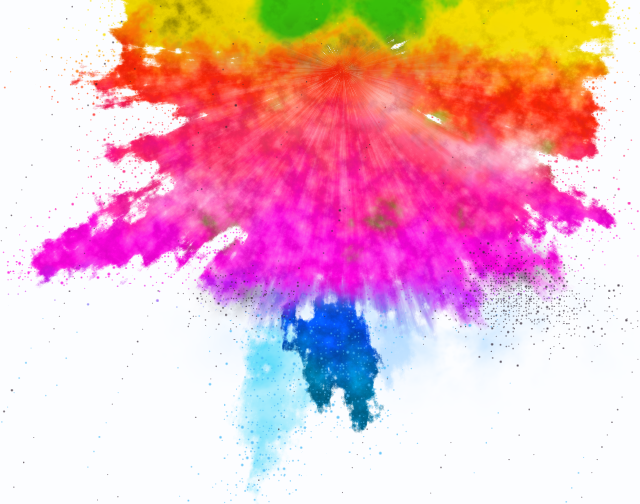
Write a WebGL 1 fragment shader that draws this background.

```glsl
precision highp float;
// A burst of coloured powder on white: tapered lobes are blended into a plume,
// roughened by smooth cellular noise and tinted by a warped vertical ramp.
// Cool dust hangs underneath; jittered grids scatter fine grains around it.
uniform vec2 u_resolution;

const vec3 PAPER = vec3(.99, .993, 1.);
const vec3 GREEN = vec3(.22, .75, .04);
const vec3 YELLOW = vec3(.97, .87, 0.);
const vec3 ORANGE = vec3(1., .48, .02);
const vec3 RED = vec3(1., .15, .03);
const vec3 SALMON = vec3(1., .5, .53);
const vec3 ROSE = vec3(.99, .12, .36);
const vec3 PINK = vec3(1., .06, .62);
const vec3 MAGENTA = vec3(.99, .02, .87);
const vec3 VIOLET = vec3(.78, .12, .98);
const vec3 LAVENDER = vec3(.43, .36, .9);
const vec3 BLUE = vec3(.02, .32, .92);
const vec3 TEAL = vec3(0., .47, .66);
const vec3 CYAN = vec3(.36, .86, .98);
const vec3 ICE = vec3(.66, .84, 1.);
const vec3 ASH = vec3(.45, .42, .48);
const vec3 SOOT = vec3(.2, .15, .2);
const vec2 BURST = vec2(.68, .86); // origin of the radial fibres
const float ASPECT = 1.2673;
const float BLEND = .03;           // softness of joins between lobes
const float ROUGHNESS = .13;       // raggedness of the outline

vec2 hash2(vec2 p) {
  p = vec2(dot(p, vec2(127.1, 311.7)), dot(p, vec2(269.5, 183.3)));
  return fract(sin(p) * 43758.5);
}

// Smooth cellular noise: a Gaussian puff at one random point per cell
float puffs(vec2 p) {
  vec2 cell = floor(p);
  float sum = -.52;
  for (int j = -1; j <= 1; j++)
    for (int i = -1; i <= 1; i++) {
      vec2 c = cell + vec2(float(i), float(j)), d = c + hash2(c) - p;
      sum += exp(-6. * dot(d, d));
    }
  return sum;
}

float clouds(vec2 p) {
  float sum = 0., amp = .5;
  for (int i = 0; i < 5; i++) {
    sum += amp * puffs(p);
    p = mat2(1.6, 1.2, -1.2, 1.6) * p + 7.3;
    amp *= .55;
  }
  return sum;
}

// Distance to a capsule from ends.xy to ends.zw, radius ra to rb
float lobe(vec2 p, vec4 ends, float ra, float rb) {
  vec2 a = p - ends.xy, b = ends.zw - ends.xy;
  float t = clamp(dot(a, b) / dot(b, b), 0., 1.);
  return length(a - b * t) - mix(ra, rb, t);
}

float join(float a, float b) {
  float h = max(BLEND - abs(a - b), 0.);
  return min(a, b) - h * h * .25 / BLEND;
}

float glow(vec2 p, float x, float y, float rx, float ry) {
  vec2 d = (p - vec2(x, y)) / vec2(rx, ry);
  return exp(-dot(d, d));
}

float plume(vec2 p) {
  float d = lobe(p, vec4(.36, 1., 1.09, 1.), .13, .13);
  d = join(d, lobe(p, vec4(.38, .84, 1.08, .83), .075, .09));
  d = join(d, lobe(p, vec4(.42, .83, .17, .85), .065, .012));
  d = join(d, lobe(p, vec4(1., .8, 1.08, .75), .1, .09));
  d = join(d, lobe(p, vec4(.5, .67, .9, .66), .18, .18));
  d = join(d, lobe(p, vec4(.45, .7, .24, .69), .08, .012));
  d = join(d, lobe(p, vec4(.55, .6, .04, .47), .1, .004));
  d = join(d, lobe(p, vec4(.5, .62, .22, .58), .08, .02));
  d = join(d, lobe(p, vec4(.95, .64, 1.205, .568), .08, .008));
  d = join(d, lobe(p, vec4(.85, .55, 1.07, .48), .1, .03));
  d = join(d, lobe(p, vec4(.8, .52, .94, .4), .09, .012));
  return join(d, lobe(p, vec4(.47, .5, .78, .5), .07, .09));
}

vec3 ramp(float h) {
  vec3 c = mix(ORANGE, YELLOW, smoothstep(.86, .93, h));
  c = mix(RED, c, smoothstep(.8, .87, h));
  c = mix(ROSE, c, smoothstep(.72, .8, h));
  c = mix(PINK, c, smoothstep(.61, .7, h));
  c = mix(MAGENTA, c, smoothstep(.52, .62, h));
  return mix(VIOLET, c, smoothstep(.38, .46, h));
}

// Round grains; density is the chance that a cell holds one
float grains(vec2 p, float scale, float density) {
  p *= scale;
  vec2 cell = floor(p), pick = hash2(cell + 41.);
  float d = length(p - cell - .3 - .4 * hash2(cell)) - .07 - .2 * pick.y * pick.y;
  float aa = scale / u_resolution.y;
  return step(pick.x, density) * smoothstep(aa, -aa, d);
}

void main() {
  vec2 p = gl_FragCoord.xy / u_resolution * vec2(ASPECT, 1.);
  // Cloud texture, and fibres along rays from the burst
  vec2 swirl = .012 * sin(p.yx * 17. + 2. * sin(p * 11.)), ray = p - BURST;
  float cloud = clouds((p + swirl) * 7.), fine = clouds(p * 24. + 3.);
  float fibre = clouds(vec2(atan(ray.x, -ray.y) * 12., length(ray) * 5.));
  float rough = ROUGHNESS * (.4 * cloud + .35 * fibre + .3 * fine);

  // Cool dust
  vec3 col = mix(PAPER, ICE, glow(p, .8, .35, .26, .09) * clamp(.3 + cloud, 0., 1.));
  float cyan = lobe(p, vec4(.56, .29, .49, .03), .08, .012) + rough;
  col = mix(col, CYAN, smoothstep(.015, -.04, cyan) * clamp(.68 + .7 * cloud, 0., 1.));
  float wisp = lobe(p, vec4(.78, .34, .77, .25), .055, .02) + rough;
  col = mix(col, ICE, .6 * smoothstep(.01, -.03, wisp));
  float veil = lobe(p, vec4(.53, .42, .8, .42), .065, .07) + rough * 1.5;
  col = mix(col, LAVENDER, smoothstep(.02, -.06, veil) * clamp(.65 + cloud + fine, 0., 1.));
  float blue = lobe(p, vec4(.66, .34, .71, .19), .08, .03) + rough;
  vec3 deep = mix(TEAL, BLUE, smoothstep(.22, .36, p.y + .1 * cloud)) * (1. + .5 * fine);
  col = mix(col, deep, smoothstep(.008, -.012, blue) * smoothstep(.46, .37, p.y));
  float ash = glow(p, .47, .43, .05, .04) + glow(p, 1.03, .46, .05, .04);
  col = mix(col, ASH, ash * clamp(.4 + 1.5 * fine, 0., .8));

  // Warm powder: ramp, green crown, pale clouds and streaks
  float bend = .25 * ray.x * abs(ray.x) * smoothstep(.6, .75, p.y);
  vec3 powder = ramp(p.y + bend + .11 * cloud + .03 * fine);
  float crown = glow(p, .75, 1.01, .17, .09) + glow(p, .57, .98, .06, .06);
  powder = mix(powder, GREEN, smoothstep(.25, .8, crown + .7 * cloud));
  float dusk = glow(p, .68, .9, .2, .05) + glow(p, .36, .97, .08, .06);
  powder *= 1. - dusk * clamp(.16 + .6 * fine, 0., .4);
  powder = mix(powder, SALMON, glow(p, .66, .76, .16, .1) * clamp(.5 + 1.2 * cloud, 0., .8));
  float streak = lobe(p, vec4(.76, .8, .93, .69), .01, .02) + rough;
  float pale = .1 + .35 * fine + .25 * fibre + .5 * smoothstep(.05, -.02, streak)
    + .75 * glow(p, 1.04, .69, .06, .045) + .35 * glow(p, .38, .61, .13, .05);
  powder = mix(powder, PAPER, clamp(pale, 0., .85) * smoothstep(.96, .82, p.y));
  powder *= 1. + .22 * min(fine, 0.);

  // Plume edge, softer at its lower middle
  float dist = plume(p);
  float soft = mix(.012, .04, smoothstep(.53, .42, p.y) * smoothstep(.35, .48, p.x));
  col = mix(col, powder, smoothstep(soft, -soft, dist + rough));

  // Coloured grains near the edges, then soot
  float warm = smoothstep(.36, .44, p.y);
  float near = .28 * exp(-32. * max(dist, 0.)) * step(0., dist + rough);
  float cool = .2 * exp(-28. * max(min(cyan, blue), 0.));
  float density = mix(max(near * .4, cool), near, warm);
  vec3 dust = mix(mix(CYAN, BLUE, .25), ramp(p.y), warm);
  col = mix(col, dust, .8 * max(grains(p, 95., density), grains(p + .37, 170., density)));
  float soot = .6 * glow(p, 1.01, .43, .08, .06) + .18 * glow(p, 1.08, .38, .17, .06)
    + .2 * glow(p, .48, .41, .1, .05);
  float black = max(grains(p + .13, 120., soot), grains(p + .71, 200., soot));
  gl_FragColor = vec4(mix(col, SOOT, .8 * black), 1.);
}
```
